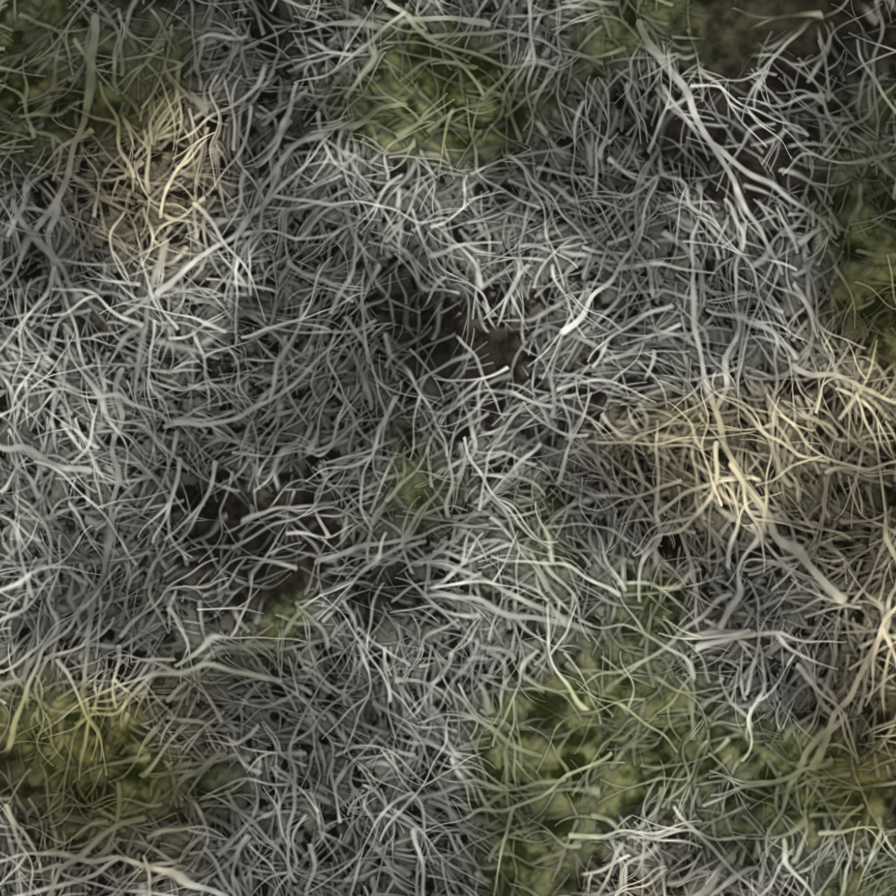
This texture is drawn by a Shadertoy shader. Its source:

```glsl
// Tangle of dry grey twigs and forked branches over dark soil and mossy green patches.

const vec3 SOIL = vec3(0.115, 0.105, 0.09);
const vec3 LITTER = vec3(0.42, 0.42, 0.385);
const vec3 LEAF_DARK = vec3(0.14, 0.16, 0.08);
const vec3 LEAF_LIGHT = vec3(0.43, 0.44, 0.30);
const vec3 BARK = vec3(1.0, 1.0, 0.955);
const vec3 MOSS_TINT = vec3(0.80, 0.82, 0.68);
const vec3 DRY_TINT = vec3(1.06, 1.0, 0.88);
const int FINE_LAYERS = 7;
const float FINE_CELL = 0.046;
const float FINE_WIDTH = 0.0021;     // half width at the thick end
const float SHADE_LOW = 0.35;        // brightness of the deepest twigs
const float SHADE_HIGH = 0.63;       // brightness of the topmost twigs
const float SHADE_SPREAD = 0.24;
const float EDGE = 0.0021;           // softness of twig edges
const float SHADOW_REACH = 0.006;
const float SHADOW_DEPTH = 0.17;
const float KINK = 0.016;            // how far twigs wander
const float LIGHT_LOW = 0.76;        // brightness of broad dim areas
const float LIGHT_HIGH = 1.24;       // brightness of broad pale areas

float hash(vec2 p) {
    return fract(sin(dot(p, vec2(127.1, 311.7))) * 43758.5453);
}

vec4 hash4(vec2 p, float salt) {
    return fract(sin(dot(p, vec2(127.1, 311.7)) + salt + vec4(0.0, 1.7, 3.3, 4.9)) * 43758.5453);
}

float noise(vec2 p) {
    vec2 i = floor(p), f = fract(p);
    f = f * f * (3.0 - 2.0 * f);
    return mix(mix(hash(i), hash(i + vec2(1, 0)), f.x),
               mix(hash(i + vec2(0, 1)), hash(i + vec2(1, 1)), f.x), f.y);
}

float fbm(vec2 p) {
    return 0.55 * noise(p) + 0.30 * noise(p * 2.1 + 7.3) + 0.15 * noise(p * 4.3 + 2.9);
}

// Signed distance to a bent, tapering twig running along x from start to end
float twigDistance(vec2 p, float angle, vec2 span, float bend, float width) {
    float c = cos(angle), s = sin(angle);
    vec2 q = vec2(c * p.x + s * p.y, c * p.y - s * p.x);
    float x = clamp(q.x, span.x, span.y);
    float slope = 2.0 * bend * x;
    float across = (q.y - bend * x * x) / sqrt(1.0 + slope * slope);
    float taper = mix(1.0, 0.35, (x - span.x) / (span.y - span.x));
    return length(vec2(q.x - x, across)) - width * taper;
}

// Lays one layer of forked twigs, one fork per cell; p is already kinked
void layTwigs(inout vec3 color, vec2 p, float cell, float width, float shade,
              float chance, vec3 tint, float seed) {
    vec2 shift = seed * vec2(0.37, 0.61);
    vec2 g = p / cell + shift;
    vec2 home = floor(g);
    for (int n = 0; n < 9; n++) {
        vec2 id = home + vec2(n % 3 - 1, n / 3 - 1);
        vec4 a = hash4(id + seed, 0.0);
        vec4 b = hash4(id + seed, 2.4);
        vec2 center = id + 0.25 + 0.5 * a.xy;
        vec2 place = (center - shift) * cell;

        // Direction follows a slow swirl, with scatter and a random heading
        float angle = 1.3 * sin(place.x * 7.0 + 2.0 * sin(place.y * 6.0 + 1.0));
        angle += 2.4 * (a.w - 0.5) + 3.14159 * step(0.5, fract(b.x * 9.0));
        float bend = 0.7 * (b.x - 0.5);
        float reach = 0.65 + 0.45 * b.y;
        float spread = 1.2 * (b.z - 0.5) + (b.z > 0.5 ? 0.35 : -0.35);
        float thick = width * (0.7 + 0.6 * b.w) / cell;
        vec2 q = g - center;
        float stem = twigDistance(q, angle, vec2(-reach, reach), bend, thick);
        float fork = twigDistance(q, angle + spread, vec2(0.0, reach), -bend, thick * 0.75);
        float d = min(stem, fork) * cell;

        float present = smoothstep(-0.06, 0.06, chance - a.z);
        float cover = present * (1.0 - smoothstep(-EDGE, EDGE, d));
        float shadow = present * (1.0 - smoothstep(0.0, SHADOW_REACH, d));
        float tone = shade + SHADE_SPREAD * (fract(b.w * 7.0) - 0.5);
        color *= 1.0 - SHADOW_DEPTH * shadow * (1.0 - cover);
        color = mix(color, tone * tint, cover);
    }
}

vec3 ground(vec2 p, float moss, float hollow) {
    float speck = fbm(p * 75.0);
    vec3 color = SOIL * (0.6 + speck);
    color = mix(color, LITTER, smoothstep(0.34, 0.64, speck) * (1.0 - 0.9 * hollow));
    vec3 leaves = mix(LEAF_DARK, LEAF_LIGHT, smoothstep(0.28, 0.70, fbm(p * 50.0 + 3.1)));
    return mix(color, leaves, moss * (1.0 - 0.7 * hollow));
}

void mainImage(out vec4 fragColor, in vec2 fragCoord) {
    vec2 p = fragCoord / iResolution.y;
    float moss = smoothstep(0.50, 0.68, fbm(p * 3.4 + 11.7));
    float hollow = smoothstep(0.58, 0.76, fbm(p * 4.6 + 31.2));
    float density = 1.0 - 0.60 * hollow - 0.50 * moss;
    vec2 wander = KINK * (vec2(noise(p * 30.0), noise(p * 30.0 + 57.0)) - 0.5);
    vec3 tint = BARK * mix(vec3(1.0), MOSS_TINT, moss) * (0.88 + 0.24 * noise(p * 95.0));
    vec3 color = ground(p, moss, hollow);

    // Fine twigs from deep and dim to high and pale, then longer branches on top
    for (int k = 0; k < FINE_LAYERS + 3; k++) {
        float layer = float(k);
        float height = min(layer / float(FINE_LAYERS - 1), 1.0);
        float cell = FINE_CELL * (0.85 + 0.35 * hash(vec2(layer, 3.0)));
        float width = FINE_WIDTH, chance = 0.95;
        float shade = mix(SHADE_LOW, SHADE_HIGH, height);
        if (k >= FINE_LAYERS) {
            float rank = layer - float(FINE_LAYERS);
            cell = 0.24 * exp2(-0.85 * rank);
            width = 0.0042 * exp2(-0.47 * rank);
            shade += 0.03 * rank;
            chance = 0.50 + 0.07 * rank;
        }
        float turn = layer * 2.4;
        vec2 kink = mat2(cos(turn), sin(turn), -sin(turn), cos(turn)) * wander;
        layTwigs(color, p + kink, cell, width, shade, chance * density, tint, 1.0 + 5.3 * layer);
    }

    // Broad light and dry, warm areas
    color *= mix(LIGHT_LOW, LIGHT_HIGH, smoothstep(0.28, 0.68, fbm(p * 8.0 + 21.4)));
    color *= mix(vec3(1.0), DRY_TINT, smoothstep(0.50, 0.75, fbm(p * 3.0 + 43.6)));
    fragColor = vec4(clamp(color, 0.0, 1.0), 1.0);
}
```
